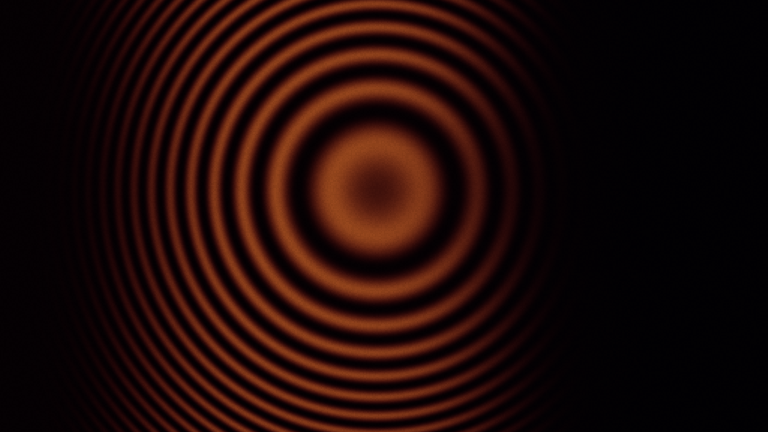
This background is drawn by a Shadertoy shader. Its source:

```glsl
// Copper interference rings fading sideways into a near-black field.

const float TAU = 6.2831853;

float hash(vec2 p) {
    vec3 q = fract(vec3(p.xyx) * 0.1031);
    q += dot(q, q.yzx + 33.33);
    return fract((q.x + q.y) * q.z);
}

// Rings evenly spaced in squared radius, so they crowd outward.
float rings(vec2 p, float firstPeak, float spacing) {
    float phase = TAU * (dot(p, p) - firstPeak) / spacing;
    return pow(0.5 + 0.5 * cos(phase), 1.2);
}

// Flat-topped vertical band of light with soft sides.
float lightBand(float x, float halfWidth) {
    float d = x / halfWidth;
    return exp(-d * d * d * d);
}

// Ember ramp: red rises first, then orange.
vec3 ember(float light) {
    return vec3(0.56, 0.27, 0.10) * pow(vec3(light), vec3(1.0, 1.6, 1.2));
}

void mainImage(out vec4 fragColor, in vec2 fragCoord) {
    vec2 p = fragCoord / iResolution.y;
    vec2 fromCenter = p - vec2(0.873, 0.560);

    // Ring pattern, dimmed by the band and by distance
    float fade = lightBand(p.x - 0.722, 0.417) * exp(-0.45 * dot(fromCenter, fromCenter));
    float light = rings(fromCenter, 0.0112, 0.0437) * fade;

    // Dark field, slightly cooler on the right
    vec3 field = mix(vec3(0.018, 0.002, 0.010), vec3(0.006, 0.002, 0.012),
                     smoothstep(0.9, 1.6, p.x));
    vec3 color = field + ember(light);

    // Fine grain
    float grain = hash(floor(p * 288.0)) - 0.5;
    color += grain * (0.006 + 0.03 * light) * vec3(1.0, 0.6, 0.4);

    fragColor = vec4(max(color, 0.0), 1.0);
}
```
